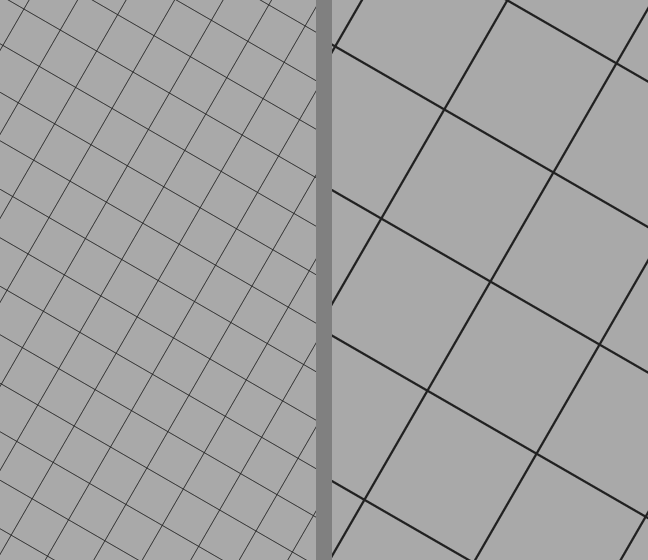
Left, the full canvas; right, a detail of the centre.
This pattern is drawn by a WebGL 2 fragment shader. Its source:

```glsl
#version 300 es
precision highp float;
// Thin dark square grid on flat grey, turned 30 degrees about the canvas centre.
// Each of the two line families is a repeated 1D distance; the area that a line
// covers within a pixel gives the smooth edge.

uniform vec2 u_resolution;
out vec4 fragColor;

const float CELL_SIZE  = 0.075;          // in canvas heights
const float LINE_WIDTH = 0.0182;         // in cells
const float GRID_ANGLE = radians(30.0);
const vec3  GROUND     = vec3(0.663);
const vec3  LINE_COLOR = vec3(0.13);

// Rotated axes: x runs right and down, y runs down and left.
vec2 gridAxes(vec2 p, float angle) {
    float c = cos(angle), s = sin(angle);
    return vec2(c * p.x - s * p.y, -s * p.x - c * p.y);
}

// Signed distance to the nearest line centre; lines start on whole numbers.
vec2 lineDistance(vec2 g, float width) {
    return fract(g - 0.5 * width + 0.5) - 0.5;
}

// Share of a pixel-wide window that overlaps a line of the given width.
vec2 lineCoverage(vec2 dist, float width, float pixel) {
    vec2 nearEdge = max(dist - 0.5 * pixel, vec2(-0.5 * width));
    vec2 farEdge  = min(dist + 0.5 * pixel, vec2(0.5 * width));
    return clamp((farEdge - nearEdge) / pixel, 0.0, 1.0);
}

void main() {
    // Centred position, measured in grid cells
    vec2 p = (gl_FragCoord.xy - 0.5 * u_resolution) / u_resolution.y;
    vec2 g = gridAxes(p, GRID_ANGLE) / CELL_SIZE;
    float pixel = 1.0 / (u_resolution.y * CELL_SIZE);

    // Both line families, joined without darkening the crossings twice
    vec2 cover = lineCoverage(lineDistance(g, LINE_WIDTH), LINE_WIDTH, pixel);
    float ink = 1.0 - (1.0 - cover.x) * (1.0 - cover.y);

    fragColor = vec4(mix(GROUND, LINE_COLOR, ink), 1.0);
}
```
